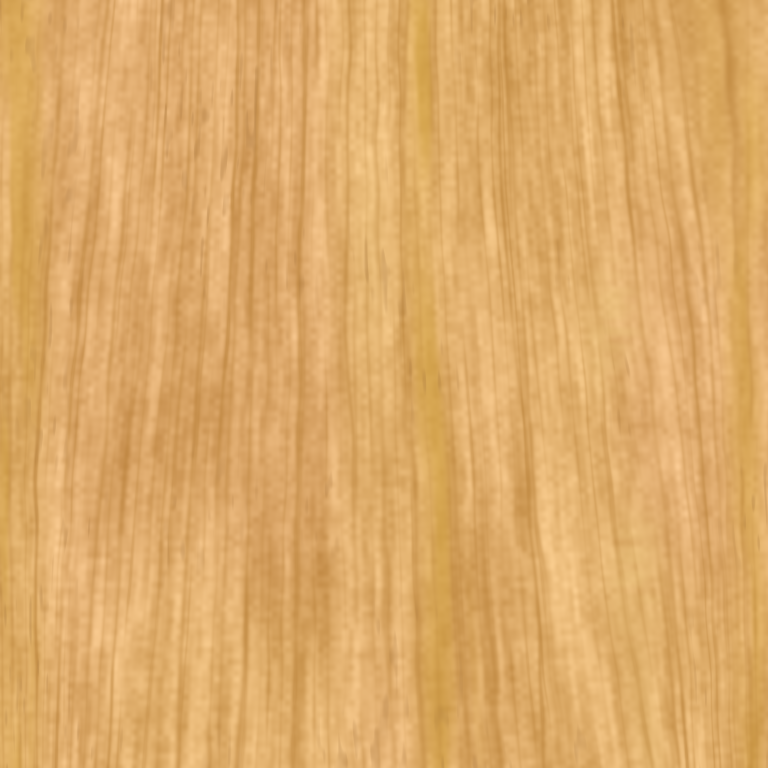
A WebGL 2 fragment shader for this texture:

```glsl
#version 300 es
precision highp float;

uniform vec2 u_resolution;
out vec4 outColor;

const vec3 HONEY = vec3(0.888, 0.697, 0.436);
const vec3 ROSE = vec3(0.893, 0.691, 0.455);
const vec3 BROWN = vec3(0.720, 0.500, 0.215);
const vec3 OCHRE = vec3(0.800, 0.610, 0.220);
const vec3 PALE = vec3(0.930, 0.780, 0.500);
const vec3 PORE = vec3(0.620, 0.430, 0.220);
const vec3 STREAK_GAIN = vec3(0.105, 0.122, 0.140);
const float FAN_CENTER = 0.45;
const float FAN_SLOPE = 0.30;
const float RING_COUNT = 25.0;
const float FINE_RING_COUNT = 58.0;
const float RING_STRENGTH = 0.50;
const float FINE_RING_STRENGTH = 0.30;
const float OCHRE_STRENGTH = 0.62;
const float PALE_STRENGTH = 0.48;
const float PORE_STRENGTH = 0.26;

float hash(vec2 p) {
    return fract(sin(dot(p, vec2(127.1, 311.7))) * 43758.5453);
}

float noise(vec2 p) {
    vec2 i = floor(p);
    vec2 f = fract(p);
    f = f * f * (3.0 - 2.0 * f);
    return mix(mix(hash(i), hash(i + vec2(1.0, 0.0)), f.x),
               mix(hash(i + vec2(0.0, 1.0)), hash(i + vec2(1.0, 1.0)), f.x), f.y);
}

// One fibre column: smooth variation along y with its own offset
float column(float id, float y) {
    float s = y + 17.0 * hash(vec2(id, 4.7));
    float f = fract(s);
    return mix(hash(vec2(id, floor(s))), hash(vec2(id, floor(s) + 1.0)), f * f * (3.0 - 2.0 * f));
}

float fibre(vec2 p) {
    float f = fract(p.x);
    float id = floor(p.x);
    return mix(column(id, p.y), column(id + 1.0, p.y), f * f * (3.0 - 2.0 * f));
}

// Grain fans out towards the bottom and straightens at the side edges
float grainCoord(vec2 uv) {
    float window = smoothstep(0.0, 0.16, uv.x) * smoothstep(1.0, 0.84, uv.x);
    float fan = FAN_SLOPE * (uv.x - FAN_CENTER) * (uv.y - 0.5) * window;
    float sway = 0.016 * (noise(uv * vec2(5.0, 2.6)) - 0.5);
    float tremor = 0.004 * (noise(uv * vec2(22.0, 16.0)) - 0.5);
    return uv.x + fan + sway + tremor;
}

// Thin irregular lines along the grain, each with a soft shadow on one side
float rings(float g, float y, float count, float width, float run) {
    float p = g * count;
    float sum = 0.0;
    for (int k = -1; k <= 1; k++) {
        float id = floor(p) + float(k);
        float wobble = 0.28 * (noise(vec2(id * 7.3, y * 5.0)) - 0.5);
        float d = p - (id + 0.15 + 0.7 * hash(vec2(id, 2.3)) + wobble);
        float w = width * mix(0.7, 1.3, hash(vec2(id, 9.1)));
        float side = sign(hash(vec2(id, 6.2)) - 0.5);
        float shade = 0.35 * exp(-abs(d) / 0.20) * smoothstep(-0.08, 0.08, d * side);
        float fade = smoothstep(0.10, 0.75, column(id + count, y * run));
        float grit = mix(0.6, 1.2, column(id + 2.0 * count, y * 30.0));
        sum += (exp(-d * d / (w * w)) * grit + shade) * fade * mix(0.45, 1.0, hash(vec2(id, 3.9)));
    }
    return min(sum, 1.0);
}

float band(float x, float center, float width) {
    float d = (x - center) / width;
    return exp(-d * d);
}

// Shimmering light patch with fine ripples across the grain
float shimmer(vec2 uv, vec2 center) {
    float ripple = noise(vec2(uv.x * 40.0, uv.y * 95.0 + 5.0 * uv.x));
    return band(uv.x, center.x, 0.036) * band(uv.y, center.y, 0.07) * mix(0.1, 1.3, ripple);
}

void main() {
    vec2 uv = gl_FragCoord.xy / u_resolution;
    float g = grainCoord(uv);

    // Broad tone
    float tone = noise(vec2(g * 8.0 + 3.0, uv.y * 2.2));
    vec3 color = mix(HONEY, ROSE, smoothstep(0.25, 0.75, tone));

    // Fibres and faint mottling
    float streak = 0.60 * (fibre(vec2(g * 36.0, uv.y * 3.5)) - 0.5)
                 + 0.75 * (fibre(vec2(g * 80.0 + 11.0, uv.y * 8.0)) - 0.5)
                 + 0.60 * (fibre(vec2(g * 150.0 + 40.0, uv.y * 22.0)) - 0.5)
                 + 0.45 * (noise(uv * vec2(120.0, 130.0)) - 0.5)
                 + 0.25 * (noise(uv * vec2(50.0, 75.0) + 9.0) - 0.5)
                 + 0.55 * (noise(vec2(g * 12.0, uv.y * 4.5) + 20.0) - 0.5);
    color += STREAK_GAIN * streak;

    // Ochre bands at the middle and the sides, split into strands
    float bands = band(g, 0.56, 0.028) + 0.8 * band(g, 0.015, 0.032) + 0.8 * band(g, 0.975, 0.026);
    float strands = smoothstep(0.25, 0.80, fibre(vec2(g * 62.0 + 7.0, uv.y * 5.0)));
    color = mix(color, OCHRE, OCHRE_STRENGTH * bands * mix(0.15, 1.0, strands));

    // Growth lines, coarse and fine
    color = mix(color, BROWN, RING_STRENGTH * rings(g, uv.y, RING_COUNT, 0.085, 3.2));
    color = mix(color, BROWN, FINE_RING_STRENGTH * rings(g + 0.37, uv.y, FINE_RING_COUNT, 0.14, 7.0));

    // Light streaks and shimmer
    float light = shimmer(uv, vec2(0.80, 0.59)) + shimmer(uv, vec2(0.83, 0.26))
                + 0.6 * band(g, 0.79, 0.022) * smoothstep(0.3, 0.8, fibre(vec2(g * 50.0, uv.y * 6.0)))
                + 0.6 * band(g, 0.49, 0.025) * band(uv.y, 0.68, 0.16);
    color = mix(color, PALE, PALE_STRENGTH * min(light, 1.0));

    // Short dark pores, clustered along the grain
    float pores = smoothstep(0.68, 0.98, fibre(vec2(g * 170.0 + 90.0, uv.y * 30.0)));
    pores *= smoothstep(0.45, 0.85, noise(vec2(g * 16.0 + 60.0, uv.y * 6.0)));
    color = mix(color, PORE, PORE_STRENGTH * pores);

    outColor = vec4(clamp(color, 0.0, 1.0), 1.0);
}
```
